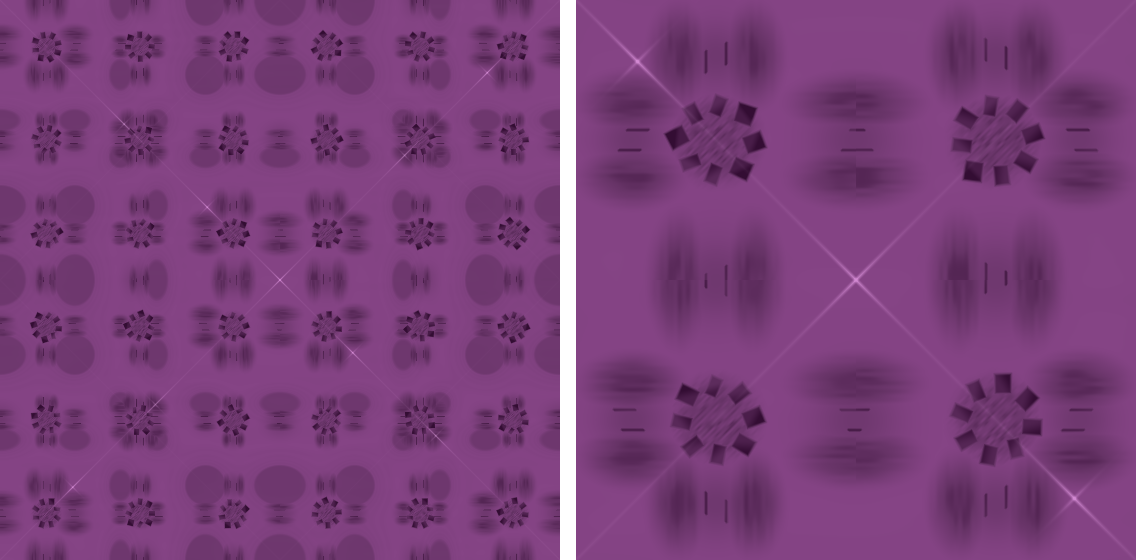
Left, the full canvas; right, a detail of the centre.
Give the GLSL for this pattern, as a WebGL 1 fragment shader.

```glsl
precision highp float;
// Six by six plum-coloured flowers with dark beads, smoky lobes and round pads.
// The plane is folded about its centre; pads and lobes sit on a lattice of six
// uneven anchors, and a hash turns and shades the beads of each flower.

uniform vec2 u_resolution;

float hash(vec2 p) {
  vec3 q = fract(vec3(p.xyx) * vec3(0.1031, 0.1030, 0.0973));
  q += dot(q, q.yzx + 33.33);
  return fract((q.x + q.y) * q.z);
}

float noise(vec2 p) {
  vec2 i = floor(p), f = fract(p);
  f = f * f * (3.0 - 2.0 * f);
  return mix(mix(hash(i), hash(i + vec2(1, 0)), f.x),
             mix(hash(i + vec2(0, 1)), hash(i + vec2(1, 1)), f.x), f.y);
}

float fill(float d, float soft) { return 1.0 - smoothstep(-soft, soft, d); }

float box(vec2 p, vec2 halfSize) {
  vec2 d = abs(p) - halfSize;
  return length(max(d, 0.0)) + min(max(d.x, d.y), 0.0);
}

// Anchor positions along one folded axis, in cells from the centre.
float anchor(float i) {
  if (i < 0.5) return 0.0;
  if (i < 1.5) return 0.80;
  if (i < 2.5) return 1.32;
  if (i < 3.5) return 1.71;
  return i < 4.5 ? 2.20 : 3.0;
}

float extent(float i) { return 0.2 - 0.045 * min(i, 5.0 - i); }

// Two smoky lobes around a pair of short dark slivers.
float satellite(vec2 q, float width, bool broad, float seed, float px) {
  float size = broad ? 1.0 : 0.55;
  vec2 lobe = vec2(q.x, abs(q.y) - 0.13 * size) / vec2(width * (0.5 + 0.6 * size), 0.105 * size);
  float fibre = noise(q * vec2(9.0, 65.0) + seed * 40.0);
  float smoke = (1.0 - smoothstep(0.2, 1.35, length(lobe))) * (0.48 + 0.2 * fibre);
  float haze = 0.36 * exp(-dot(q, q) / (width * width * 0.6));
  vec2 s = vec2(q.x + (seed - 0.5) * 0.03 + q.y * 0.4, abs(q.y) - 0.036);
  float sliver = fill(box(s, vec2(0.045 - abs(s.y), 0.007)), max(px, 0.011));
  return max(max(smoke, haze), sliver * (0.72 + 0.25 * fibre));
}

// Ring of eight tilted beads with a scratched core.
float flower(vec2 q, vec2 cell, float px) {
  float sector = 0.7853982;
  float turn = atan(q.y, q.x) + 6.2831853 + hash(cell) * sector;
  float id = mod(floor(turn / sector), 8.0);
  float a = mod(turn, sector) - 0.5 * sector;
  float seed = hash(cell * 7.0 + id);
  vec2 b = length(q) * vec2(cos(a), sin(a)) - vec2(0.118 + 0.02 * seed, 0.0);
  float tilt = (seed - 0.5) * 1.1;
  b = mat2(cos(tilt), -sin(tilt), sin(tilt), cos(tilt)) * b;
  float bead = fill(box(b, vec2(0.036, 0.022 + 0.012 * seed)), max(px, 0.009));
  float tone = 0.57 + 0.25 * seed + 0.28 * smoothstep(-0.02, 0.04, b.x * (seed - 0.5) * 3.0 - b.y);
  float scratch = noise(vec2(q.x + q.y, (q.x - q.y) * 4.0) * 22.0 + cell * 9.0);
  float core = (0.2 + 0.42 * scratch) * (1.0 - smoothstep(0.07, 0.2, length(q)));
  return max(core, bead * tone);
}

void main() {
  vec2 uv = gl_FragCoord.xy / u_resolution;
  float px = 6.0 / min(u_resolution.x, u_resolution.y);
  vec2 plane = uv * 6.0 - 3.0;
  vec2 p = abs(plane);
  vec2 cell = floor(uv * 6.0);
  vec2 ring = min(floor(p), 2.0);
  float shade = 0.0, field = 0.0;

  // Smoky satellites on the rows and columns, round pads between them.
  for (int n = 0; n < 6; n++) {
    float i = float(n), ax = anchor(i), group = floor(i / 2.0);
    float seed = hash(cell + i * 3.7);
    vec2 across = vec2(p.x - ax, p.y - ring.y - 0.5);
    vec2 down = vec2(p.y - ax, p.x - ring.x - 0.5);
    shade = max(shade, satellite(across, extent(i), ring.y == group, seed, px));
    shade = max(shade, satellite(down, extent(i), ring.x == group, seed, px));
    for (int m = 0; m < 6; m++) {
      float j = float(m), apart = abs(group - floor(j / 2.0));
      bool sameHalf = (i < 2.5) == (j < 2.5);
      if (sameHalf == (apart == 1.0)) {
        vec2 radius = vec2(extent(i), extent(j)) * (apart > 1.5 ? 1.4 : 1.1);
        float d = length((p - vec2(ax, anchor(j))) / radius);
        float soft = apart > 1.5 ? 0.07 : 0.2;
        shade = max(shade, 0.36 * fill(d - 1.0, soft + px));
        field += exp(-1.9 * max(d - 1.0, 0.0));
      }
    }
  }
  shade = max(shade, flower(plane - (cell - 2.5), cell, px));

  // Wide halos with faint contour bands.
  shade = max(shade, 0.10 * min(field, 1.0)) + 0.012 * sin(field * 32.0);
  shade += 0.02 * (noise(vec2(plane.x * 2.0, plane.y * 14.0)) - 0.5);
  vec3 plum = mix(vec3(0.52, 0.265, 0.52), vec3(0.40, 0.20, 0.40), clamp(shade * 2.0, 0.0, 1.0));
  plum = mix(plum, vec3(0.20, 0.05, 0.20), clamp(shade * 2.0 - 1.0, 0.0, 1.0));

  // Pale diagonal threads and sparkles.
  float off = abs(p.x - p.y) * 0.7071;
  float thread = fill(off - 0.004, max(px, 0.008));
  float diamond = fill(abs(p.x + p.y - 3.0) * 0.7071 - 0.003, max(px, 0.012));
  float mid = (p.x + p.y) * 0.5;
  float spot = plane.x * plane.y < 0.0
    ? (mid < 0.39 ? 0.0 : (mid < 1.22 ? 0.78 : 1.67))
    : (mid < 0.67 ? 0.0 : (mid < 1.78 ? 1.335 : 2.22));
  float along = abs(mid - spot) * 1.4142;
  float glint = thread * exp(-along * 9.0) + 0.7 * fill(along - 0.004, max(px, 0.008)) * exp(-off * 18.0);
  plum += vec3(0.28, 0.25, 0.28) * min(glint, 1.0) + 0.03 * thread + 0.012 * diamond;
  gl_FragColor = vec4(plum, 1.0);
}
```
